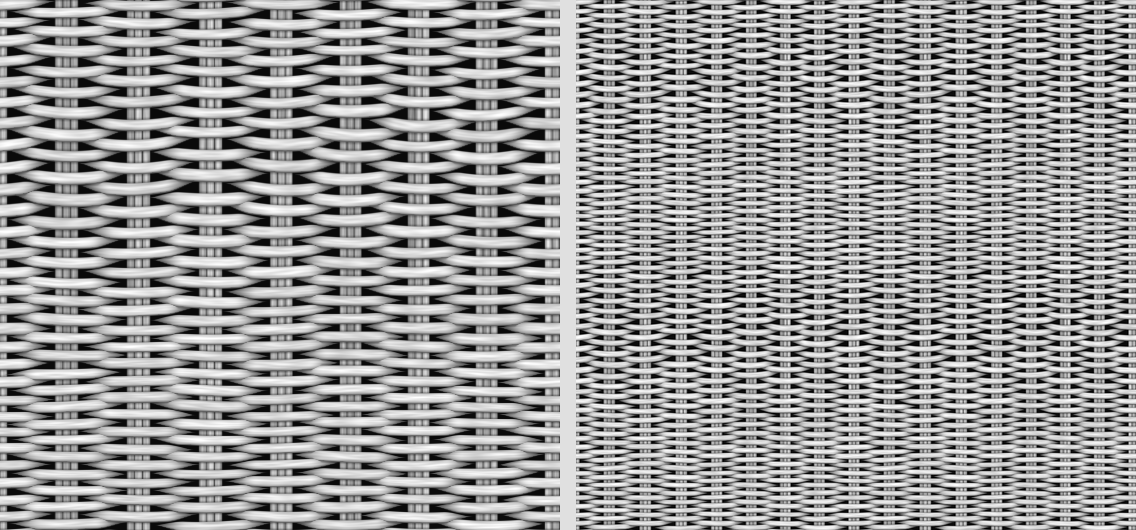
Left: one tile. Right: repeated 2 by 2.
Give the GLSL for this texture, as a Shadertoy shader.

```glsl
// Grey wicker: upright posts of three reeds with horizontal strands woven over them.
// Each strand bulges over its own post and tapers behind its neighbours, which sit half a
// row away. A periodic warp varies the row pitch; hashes vary every strand.

const float COLUMNS = 8.0;
const float ROWS = 28.0;
const float FIRST_POST = 0.98;     // position of the first post, in columns
const float POST_DRIFT = 0.04;
const float ROW_PHASE = 0.15;
const float PITCH_WARP = 0.6;      // tighter rows low down, looser rows high up
const float WARP_SHIFT = 0.06;
const float ROW_WANDER = 0.22;
const float MEAN_SAG = 0.08;       // in rows
const float SAG_CHANGE = 0.05;
const float STRAND_HALF = 0.29;    // half thickness, in rows
const float TAPER_START = 0.40;    // distances from the post, in columns
const float TAPER_END = 0.93;
const float REED_WIDTH = 0.108;    // in columns
const float GRAIN = 0.16;
const vec3 GAP_COLOR = vec3(0.04);
const float TAU = 6.2831853;

vec2 hash2(vec2 p) {
    vec3 q = fract(p.xyx * vec3(0.1031, 0.1030, 0.0973));
    q += dot(q, q.yzx + 33.33);
    return fract((q.xx + q.yz) * q.zy);
}

float cornerGradient(vec2 cell, vec2 offset, vec2 period) {
    float angle = TAU * hash2(mod(cell, period) + 7.0).x;
    return dot(vec2(cos(angle), sin(angle)), offset);
}

// Gradient noise that wraps after a whole number of cells.
float wrapNoise(vec2 p, vec2 period) {
    vec2 i = floor(p), f = fract(p);
    vec2 u = f * f * f * (f * (f * 6.0 - 15.0) + 10.0);
    vec2 e = vec2(1.0, 0.0);
    float low = mix(cornerGradient(i, f, period),
                    cornerGradient(i + e.xy, f - e.xy, period), u.x);
    float high = mix(cornerGradient(i + e.yx, f - e.yx, period),
                     cornerGradient(i + e.xx, f - e.xx, period), u.x);
    return mix(low, high, u.y);
}

// Returns brightness, signed edge distance in rows, and depth.
vec3 strand(vec2 p, float column, float sag) {
    float dx = p.x - column;
    float y = p.y - sag * (cos(0.5 * TAU * dx) - 1.0) + 0.5 * mod(column, 2.0);
    vec2 id = vec2(mod(column, COLUMNS), mod(floor(y), ROWS));
    vec2 place = hash2(id + 3.0) - 0.5;
    vec2 look = hash2(id + 51.0) - 0.5;
    float tilt = hash2(id + 97.0).x - 0.5;

    // Loose, sagging rows are thinner relative to their pitch.
    float reach = abs(dx + 0.09 * place.x);
    float local = fract(y) - 0.5 + 0.11 * place.y + 0.12 * tilt * dx;
    float taper = smoothstep(TAPER_START, TAPER_END, reach);
    float fullHalf = STRAND_HALF + 0.04 * look.x - 0.4 * (sag - MEAN_SAG);
    float halfWidth = mix(fullHalf, -0.06, taper);

    // Rounded section lit from above, darker where it dives behind.
    float across = local / max(halfWidth, 0.02);
    float lit = across + 0.15;
    float light = 0.42 + 0.49 * sqrt(max(0.0, 1.0 - lit * lit));
    light *= mix(1.0, 0.3, smoothstep(0.36, 0.85, reach));
    vec2 grainCells = vec2(3.0 * COLUMNS, 8.0 * ROWS);
    vec2 grainAt = vec2((p.x + FIRST_POST) * 3.0, (id.y + 0.5 + local) * 8.0);
    light *= 1.0 + 0.09 * look.y + GRAIN * wrapNoise(grainAt, grainCells);
    float depth = reach + 0.14 * min(across * across, 1.0);
    return vec3(light, abs(local) - halfWidth, depth);
}

// Returns brightness and coverage of the three reeds of a post.
vec2 post(float dx, float column, float v, float blur) {
    float reed = dx / REED_WIDTH;
    float r = fract(reed + 0.5) - 0.5;
    float id = mod(column, COLUMNS) * 3.0 + floor(reed + 0.5) + 1.0;
    float light = 0.24 + 0.50 * sqrt(max(0.0, 1.0 - 4.0 * r * r));
    light *= 0.84 + 0.26 * hash2(vec2(id, 19.0)).x;
    vec2 grainCells = vec2(30.0 * COLUMNS, 12.0);
    vec2 grainAt = vec2((column + dx + FIRST_POST) * 30.0, v * 12.0);
    light *= 1.0 + 0.3 * wrapNoise(grainAt, grainCells);
    float edge = abs(dx) - 1.5 * REED_WIDTH;
    return vec2(light, smoothstep(blur, -blur, edge));
}

// Stacks gap, post, back strand and front strand, with contact shadows.
float stack(vec2 reeds, vec3 back, vec3 front, float blur) {
    float shadow = smoothstep(-0.08, 0.16, front.y);
    float light = mix(GAP_COLOR.x, reeds.x * mix(0.5, 1.0, shadow), reeds.y);
    light = mix(light, back.x * mix(0.55, 1.0, shadow), smoothstep(blur, -blur, back.y));
    return mix(light, front.x, smoothstep(blur, -blur, front.y));
}

void mainImage(out vec4 fragColor, in vec2 fragCoord) {
    vec2 uv = fragCoord / iResolution.xy;
    float v = 1.0 - uv.y;
    float rowBlur = 0.8 * ROWS / iResolution.y;
    float columnBlur = 0.8 * COLUMNS / iResolution.x;

    // Weave coordinates: whole numbers are posts across and strand borders down.
    vec2 p = vec2(uv.x * COLUMNS - FIRST_POST, v * ROWS + ROW_PHASE);
    p.x += POST_DRIFT * cos(TAU * uv.x);
    p.y += PITCH_WARP * cos(TAU * (v - WARP_SHIFT));
    p.y += ROW_WANDER * wrapNoise(vec2(uv.x * 4.0, v * 6.0), vec2(4.0, 6.0));
    float sag = MEAN_SAG + SAG_CHANGE * sin(TAU * v);

    float nearest = floor(p.x + 0.5);
    vec2 reeds = post(p.x - nearest, nearest, v, columnBlur);

    // The strand closest to its own post lies in front; the order changes softly.
    float column = floor(p.x);
    vec3 left = strand(p, column, sag);
    vec3 right = strand(p, column + 1.0, sag);
    float leftInFront = smoothstep(-0.05, 0.05, right.z - left.z);
    float light = mix(stack(reeds, left, right, rowBlur),
                      stack(reeds, right, left, rowBlur), leftInFront);
    fragColor = vec4(vec3(clamp(light, 0.0, 1.0)), 1.0);
}
```
